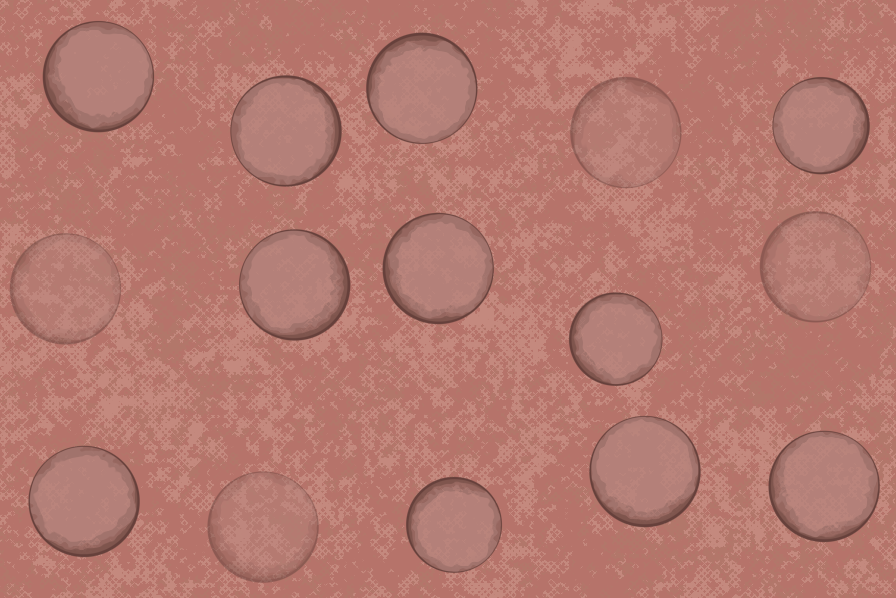
Write a WebGL 2 fragment shader that draws this pattern.

```glsl
#version 300 es
precision highp float;

uniform vec2 u_resolution;
out vec4 outColor;

float hash(vec2 p) {
  vec3 q = fract(vec3(p.xyx) * 0.1031);
  q += dot(q, q.yzx + 33.33);
  return fract((q.x + q.y) * q.z);
}

float noise(vec2 p) {
  vec2 i = floor(p), f = fract(p);
  f = f * f * (3.0 - 2.0 * f);
  return mix(mix(hash(i), hash(i + vec2(1, 0)), f.x),
             mix(hash(i + vec2(0, 1)), hash(i + vec2(1, 1)), f.x), f.y);
}

// Soft step with a given edge width
float above(float edge, float value, float width) {
  return smoothstep(edge - width, edge + width, value);
}

// Worn print: cloudy noise broken into threads by a diagonal mesh
float wornInk(vec2 p, float threshold) {
  float cloud = 0.2 * noise(p * 5.0) + 0.17 * noise(p * 17.0 + 7.0)
              + 0.28 * noise(p * 52.0 + 19.0) + 0.35 * noise(p * 135.0 + 31.0);
  vec2 diagonal = abs(cos(vec2(p.x + p.y, p.x - p.y) * 300.0));
  float mesh = pow(max(diagonal.x, diagonal.y), 3.0);
  return above(threshold, cloud + 0.2 * (mesh - 0.62), 0.022);
}

// Disc tones from pale centre to dark rim; q is 1 long at the rim
vec3 discTone(vec2 q, vec2 p, vec2 lean, float soft) {
  float wobble = 0.15 * (noise(p * 28.0) - 0.5) + 0.1 * (noise(p * 110.0) - 0.5);
  float shade = length(q + lean) + wobble;
  float rim = length(q);
  vec3 tone = vec3(0.705, 0.505, 0.475);
  tone = mix(tone, vec3(0.63, 0.45, 0.425), above(0.8, shade, soft));
  tone = mix(tone, vec3(0.585, 0.4, 0.37), above(0.91, shade + 0.3 * wobble, soft));
  tone = mix(tone, vec3(0.49, 0.33, 0.3), above(0.96, shade - 0.5 * wobble, soft));
  return mix(tone, vec3(0.39, 0.245, 0.225), above(0.966, rim + 0.25 * dot(lean, q), soft));
}

void main() {
  vec2 p = gl_FragCoord.xy / u_resolution.y;
  float aspect = u_resolution.x / u_resolution.y;
  float pixel = 1.0 / u_resolution.y;

  // Ground with dull stains and pale worn print
  vec3 pale = vec3(0.775, 0.545, 0.502);
  float ink = wornInk(p, 0.595);
  vec3 color = mix(vec3(0.715, 0.452, 0.415), vec3(0.695, 0.47, 0.415),
                   0.8 * wornInk(p + 13.7, 0.6));
  color = mix(color, pale, 0.9 * ink);

  // Discs, one per jittered cell; some are small, some faded
  vec2 cell = vec2(aspect / 5.0, 1.0 / 3.0);
  for (int i = 0; i < 15; i++) {
    vec2 id = vec2(i % 5, i / 5);
    vec2 jitter = vec2(hash(id + 3.1), hash(id + 47.3)) - 0.5;
    vec2 center = (id + 0.5) * cell + jitter * vec2(0.11, 0.14);
    float radius = i % 6 == 2 ? mix(0.07, 0.085, hash(id + 5.7)) : 0.093;
    float opacity = i % 4 == 1 ? 0.5 : 0.97;
    float angle = 6.283 * hash(id + 91.2);
    vec2 lean = 0.08 * vec2(cos(angle), sin(angle));

    vec2 q = (p - center) / radius;
    float soft = 0.8 * pixel / radius;
    vec3 tone = discTone(q, p + id * 3.0, lean, soft);
    tone = mix(tone, pale, 0.35 * ink * (1.0 - above(0.8, length(q), 0.15)));
    color = mix(color, tone, opacity * (1.0 - above(1.0, length(q), soft)));
  }

  outColor = vec4(color, 1.0);
}
```
